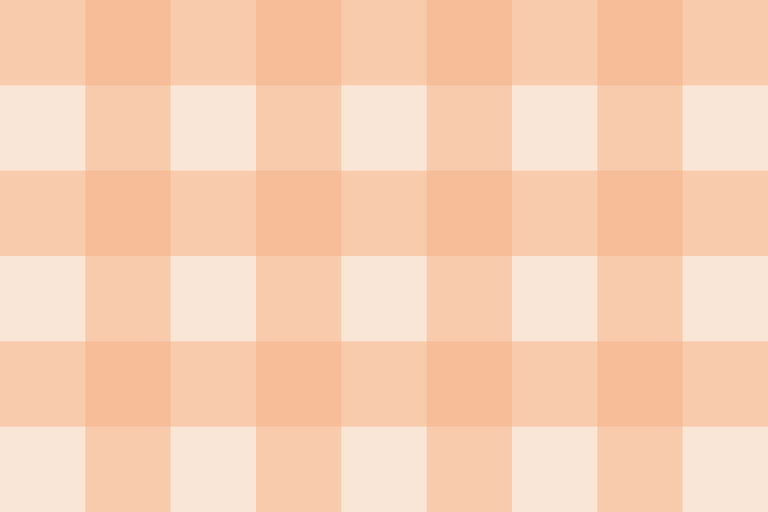
Reproduce this pattern procedurally as a WebGL 1 fragment shader.

```glsl
precision highp float;
// Peach gingham: translucent vertical and horizontal bands over a cream ground.

uniform vec2 u_resolution;

#define CELLS vec2(9.0, 6.0)            // squares across and down
#define GROUND vec3(0.980, 0.900, 0.843)
#define BAND vec3(0.970, 0.798, 0.675)
#define CROSSING vec3(0.963, 0.741, 0.597)
#define EDGE_PIXELS 1.0                 // width of the smoothed edge

// Coverage of the bands on every odd cell, for both axes at once.
vec2 bandCoverage(vec2 cell, vec2 softness) {
  vec2 fromCentre = abs(mod(cell - 0.5, 2.0) - 1.0);
  return clamp((0.5 - fromCentre) / softness + 0.5, 0.0, 1.0);
}

void main() {
  vec2 cell = gl_FragCoord.xy / u_resolution * CELLS;
  vec2 softness = EDGE_PIXELS * CELLS / u_resolution;
  vec2 band = bandCoverage(cell, softness);

  // Horizontal bands first, then vertical bands woven over them.
  vec3 betweenVerticals = mix(GROUND, BAND, band.y);
  vec3 onVerticals = mix(BAND, CROSSING, band.y);
  gl_FragColor = vec4(mix(betweenVerticals, onVerticals, band.x), 1.0);
}
```
